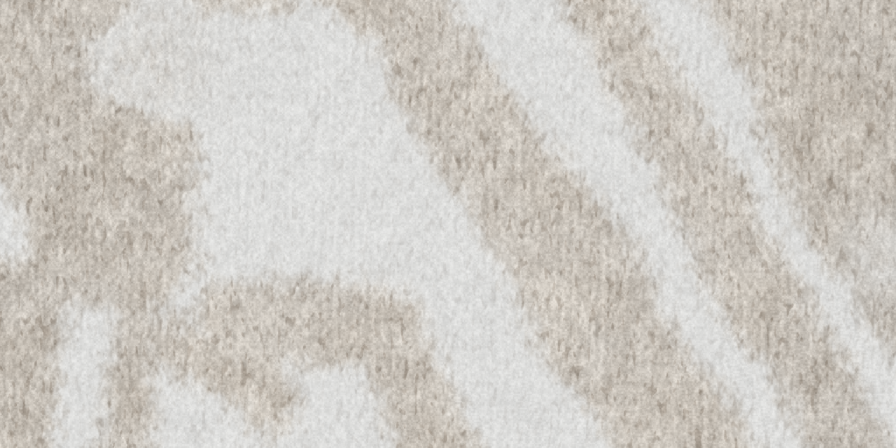
Write a WebGL 2 fragment shader that draws this texture.

```glsl
#version 300 es
precision highp float;
uniform vec2 u_resolution;
out vec4 fragColor;

float hash(vec2 p) {
  return fract(sin(dot(p, vec2(127.1, 311.7))) * 43758.5453);
}

float noise(vec2 p) {
  vec2 i = floor(p), f = fract(p);
  f = f * f * (3.0 - 2.0 * f);
  return mix(mix(hash(i), hash(i + vec2(1, 0)), f.x),
             mix(hash(i + vec2(0, 1)), hash(i + vec2(1, 1)), f.x), f.y);
}

float fbm(vec2 p) {
  float sum = 0.0, amp = 0.5;
  for (int i = 0; i < 4; i++) {
    sum += amp * noise(p);
    p = p * 2.03 + 17.3;
    amp *= 0.5;
  }
  return sum / 0.9375;
}

float capsule(vec2 p, vec2 a, vec2 b, float r) {
  vec2 d = b - a;
  return length(p - a - d * clamp(dot(p - a, d) / dot(d, d), 0.0, 1.0)) - r;
}

float smin(float a, float b, float k) {
  float h = max(k - abs(a - b), 0.0) / k;
  return min(a, b) - h * h * k * 0.25;
}

float bump(float y, float center, float width) {
  float t = (y - center) / width;
  return exp(-t * t);
}

// Slanted stripe between two edges, negative inside
float stripe(float x, float left, float right) {
  return 0.85 * max(left - x, x - right);
}

// Diagonal stripes on the right half, y runs downward
float diagonals(vec2 p) {
  float y = p.y;
  float wide = stripe(p.x, 0.75 + 0.62 * y - 0.045 * bump(y, 0.0, 0.05)
                    + 0.03 * bump(y, 0.11, 0.06) - 0.02 * bump(y, 0.77, 0.08),
                    1.0 + 0.69 * y + 0.04 * bump(y, 0.52, 0.11));
  float narrow = stripe(p.x, 1.255 + 0.56 * y - 0.04 * bump(y, 0.64, 0.15),
                        1.415 + 0.585 * y + 0.015 * bump(y, 0.39, 0.07));
  float corner = stripe(p.x, 1.57 + 0.44 * y + 0.03 * bump(y, 0.16, 0.09)
                        + 0.05 * smoothstep(0.5, 0.66, y) + 0.05 * smoothstep(0.72, 0.88, y), 3.0);
  return min(wide, min(narrow, corner));
}

// Mass along the left side with its pale openings
float leftMass(vec2 p) {
  float edge = 0.2 + 0.1 * (1.0 - smoothstep(0.02, 0.11, p.y))
             + 0.235 * smoothstep(0.18, 0.31, p.y)
             - 0.1 * smoothstep(0.56, 0.74, p.y)
             - 0.195 * smoothstep(0.73, 0.83, p.y);
  float d = 0.75 * (p.x - edge);
  d = max(d, -capsule(p, vec2(-0.02, 0.45), vec2(0.02, 0.54), 0.045));
  d = max(d, -capsule(p, vec2(0.2, 0.74), vec2(0.17, 1.05), 0.062));
  return max(d, -capsule(p, vec2(0.24, 0.75), vec2(0.22, 0.83), 0.04));
}

// Arch and legs along the bottom
float arch(vec2 p) {
  float d = capsule(p, vec2(0.53, 0.72), vec2(0.84, 0.725), 0.092);
  d = smin(d, capsule(p, vec2(0.36, 0.76), vec2(0.58, 0.86), 0.055), 0.04);
  d = smin(d, capsule(p, vec2(0.55, 0.76), vec2(0.6, 0.9), 0.065), 0.03);
  d = smin(d, capsule(p, vec2(0.87, 0.75), vec2(1.0, 1.06), 0.083), 0.03);
  return min(d, capsule(p, vec2(0.31, 0.74), vec2(0.275, 1.05), 0.053));
}

void main() {
  vec2 uv = gl_FragCoord.xy / u_resolution.y;
  vec2 p = vec2(uv.x, 1.0 - uv.y);

  // Stitch coordinates: leaning columns whose halves slant apart
  float lane = (p.x + 0.02 * p.y + 0.006 * noise(p * vec2(9.0, 22.0))) * 47.0;
  float slant = abs(fract(lane) - 0.5);
  vec2 yarn = vec2(lane / 47.0, p.y + 0.015 * slant);
  float fibre = noise(yarn * vec2(135.0, 72.0));

  // Ragged edges that fade through the fibres
  vec2 ragged = p + 0.03 * (vec2(fbm(p * 15.0), fbm(p * 15.0 + 40.0)) - 0.5);
  float d = min(diagonals(ragged), min(leftMass(ragged), arch(ragged)));
  d = min(d, capsule(ragged, vec2(0.47, -0.02), vec2(0.61, -0.02), 0.045));
  d += 0.03 * (noise(yarn * vec2(47.0, 40.0) + 60.0) - 0.5) + 0.024 * (fibre - 0.5);
  float beige = 0.85 * smoothstep(0.036, -0.034, d) + 0.15 * smoothstep(0.07, -0.09, d);

  // Worn, paler patches
  float worn = 1.0 - smoothstep(0.03, 0.13, length((p - vec2(1.96, 0.57)) * vec2(1.0, 0.8)));
  beige *= 1.0 - worn * (0.3 + 0.5 * noise(p * 26.0));
  float haze = bump(p.x, 0.32, 0.13) * bump(p.y, 0.13, 0.14);
  beige = max(beige, haze * (0.15 + 0.5 * noise(yarn * vec2(75.0, 50.0))));

  // Wool tones
  float mottle = fbm(p * vec2(21.0, 17.0) + 5.0);
  vec3 cream = vec3(0.866, 0.867, 0.861) + 0.03 * (mottle - 0.5);
  vec3 wool = mix(vec3(0.762, 0.731, 0.689), vec3(0.822, 0.797, 0.76), smoothstep(0.25, 0.75, mottle));
  wool = mix(wool, vec3(0.78, 0.765, 0.745), 0.35 * noise(p * 9.0 + 70.0));
  wool -= 0.018 * (smoothstep(1.5, 1.9, p.x) + 1.0 - smoothstep(0.1, 0.45, p.x));
  vec3 color = mix(cream, wool, beige);

  // Knitted columns, fibres, fine grain and dark flecks
  float column = cos(lane * 6.2832);
  float grain = noise(p * vec2(190.0, 160.0) + 31.0) + 0.55 * hash(floor(p * 256.0)) - 0.775;
  float fleck = smoothstep(0.62, 0.95, noise(yarn * vec2(120.0, 64.0) + 11.0));
  color += mix(0.009, 0.024, beige) * column * noise(p * vec2(30.0, 50.0));
  color += mix(0.042, 0.1, beige) * (fibre - 0.5);
  color += mix(0.056, 0.09, beige) * grain;
  color -= mix(0.042, 0.105, beige) * fleck * vec3(0.9, 1.0, 1.07);

  fragColor = vec4(clamp(color, 0.0, 1.0), 1.0);
}
```
